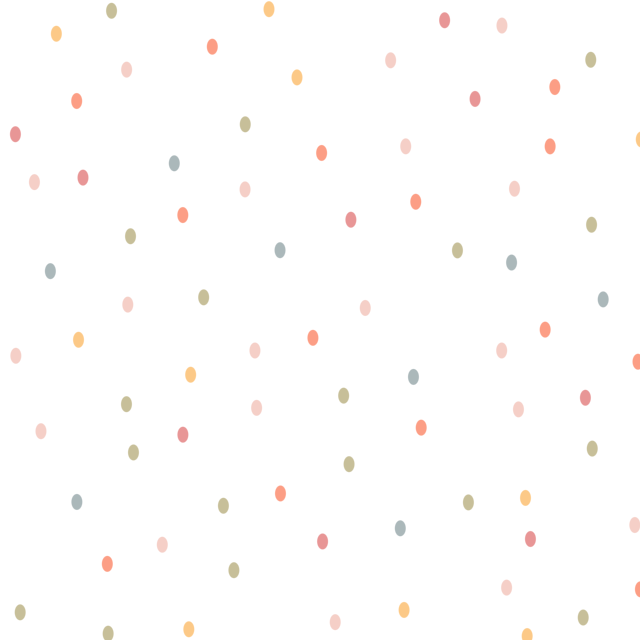
Give the GLSL for this pattern, as a WebGL 1 fragment shader.

```glsl
precision highp float;

uniform vec2 u_resolution;

const vec3 PAPER = vec3(1.0);
const vec3 PINK  = vec3(0.96, 0.81, 0.78);
const vec3 OLIVE = vec3(0.78, 0.75, 0.60);
const vec3 ROSE  = vec3(0.91, 0.59, 0.59);
const vec3 CORAL = vec3(0.99, 0.62, 0.52);
const vec3 AMBER = vec3(0.99, 0.79, 0.53);
const vec3 SLATE = vec3(0.67, 0.72, 0.73);

const float CELLS  = 8.7;                   // grid cells across the canvas
const float TILT   = 0.36;                  // grid rotation in radians
const float JITTER = 0.54;                  // scatter range inside a cell
const vec2  RADII  = vec2(0.0085, 0.0124);  // upright oval

vec2 hash2(vec2 p) {
  vec2 q = vec2(dot(p, vec2(127.1, 311.7)), dot(p, vec2(269.5, 183.3)));
  return fract(sin(q) * 43758.55);
}

mat2 rotation(float angle) {
  float c = cos(angle), s = sin(angle);
  return mat2(c, s, -s, c);
}

// Approximate signed distance to an axis-aligned ellipse
float ellipseDistance(vec2 p, vec2 radii) {
  float k = length(p / radii);
  float slope = length(p / (radii * radii));
  return k * (k - 1.0) / max(slope, 0.001);
}

// Splits the range 0..1 into the palette shares
vec3 palette(float t) {
  vec3 color = PINK;
  color = mix(color, OLIVE, step(0.22, t));
  color = mix(color, ROSE,  step(0.41, t));
  color = mix(color, CORAL, step(0.58, t));
  color = mix(color, AMBER, step(0.75, t));
  return mix(color, SLATE, step(0.88, t));
}

// Stepped hue choice keeps neighbouring dots mostly different
vec3 dotColor(vec2 cell) {
  float wobble = 0.3 * hash2(cell + 71.0).x;
  return palette(fract(dot(cell, vec2(0.41, 0.23)) + wobble));
}

// Jittered point of a cell, in canvas units
vec2 dotCenter(vec2 cell, mat2 gridToCanvas) {
  vec2 offset = (hash2(cell + 19.0) - 0.5) * JITTER;
  return gridToCanvas * (cell + 0.5 + offset) / CELLS;
}

vec3 scatterDots(vec2 uv, float pixel) {
  mat2 gridToCanvas = rotation(TILT);
  vec2 home = floor(rotation(-TILT) * uv * CELLS);
  vec3 color = PAPER;
  for (int y = -1; y <= 1; y++) {
    for (int x = -1; x <= 1; x++) {
      vec2 cell = home + vec2(float(x), float(y));
      float d = ellipseDistance(uv - dotCenter(cell, gridToCanvas), RADII);
      float coverage = 1.0 - smoothstep(-0.8 * pixel, 0.8 * pixel, d);
      color = mix(color, dotColor(cell), coverage);
    }
  }
  return color;
}

void main() {
  float side = min(u_resolution.x, u_resolution.y);
  vec2 uv = gl_FragCoord.xy / side;
  gl_FragColor = vec4(scatterDots(uv, 1.0 / side), 1.0);
}
```
